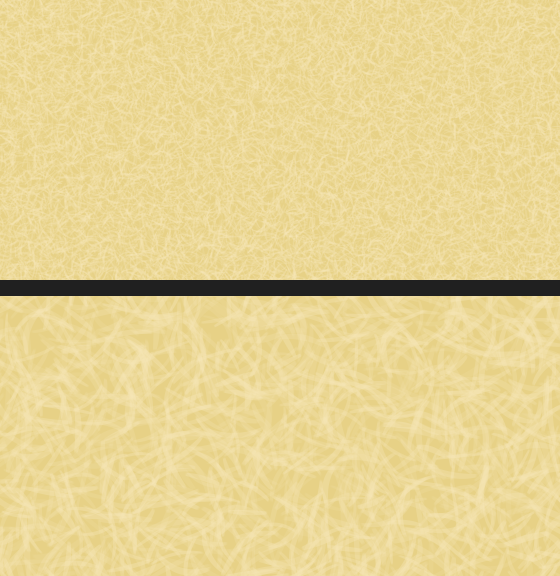
Top, the full canvas; bottom, a detail of the centre.
A WebGL 1 fragment shader for this texture:

```glsl
precision highp float;
// Pale straw-coloured fibre mat: short curved strands lie in every direction
// over a darker ground. Each grid cell scatters translucent strands, and
// every overlap lets less of the ground through.

uniform vec2 u_resolution;

const vec3 GROUND_COLOR = vec3(0.905, 0.820, 0.525);
const vec3 FIBRE_COLOR = vec3(0.965, 0.903, 0.720);
const float CELL_ROWS = 23.0;                   // grid cells per canvas height
const int STRANDS_PER_CELL = 12;
const vec2 HALF_LENGTH = vec2(0.42, 0.85);      // min and max, in cells
const vec2 HALF_WIDTH = vec2(0.042, 0.092);     // min and max, in cells
const vec2 OPACITY = vec2(0.12, 0.40);          // min and max
const float MAX_BEND = 0.5;
const float PI = 3.14159;

// Four random values from a cell and a strand number
vec4 hash4(vec3 p) {
  vec4 h = fract(p.xyzx * vec4(0.1031, 0.1030, 0.0973, 0.1099));
  h += dot(h, h.wzxy + 33.33);
  return fract((h.xxyz + h.yzzw) * h.zywx);
}

// Coverage of one bent strand centred on the origin, tapering at its ends
float strand(vec2 p, float angle, float bend, float halfLength, float halfWidth, float pixel) {
  float c = cos(angle);
  float s = sin(angle);
  vec2 q = vec2(c * p.x + s * p.y, c * p.y - s * p.x);
  float slope = 2.0 * bend * q.x;
  float across = abs(q.y - bend * q.x * q.x) / sqrt(1.0 + slope * slope);
  float along = abs(q.x) / halfLength;
  float width = halfWidth * (1.0 - 0.5 * along * along);
  float side = clamp((width - across) / pixel + 0.5, 0.0, 1.0);
  float tip = 1.0 - smoothstep(0.85, 1.0, along);
  return side * tip;
}

// Share of the ground still visible through all nearby strands
float groundVisibility(vec2 p, float pixel) {
  vec2 home = floor(p);
  float visible = 1.0;
  for (int y = -1; y <= 1; y++) {
    for (int x = -1; x <= 1; x++) {
      vec2 cell = home + vec2(float(x), float(y));
      for (int k = 0; k < STRANDS_PER_CELL; k++) {
        vec3 id = vec3(cell + 17.0, float(k) * 3.7 + 5.0);
        vec4 place = hash4(id);
        vec4 form = hash4(id + vec3(71.3, 39.7, 113.1));
        float cover = strand(p - cell - place.xy, place.z * PI,
                             (form.x * 2.0 - 1.0) * MAX_BEND,
                             mix(HALF_LENGTH.x, HALF_LENGTH.y, form.y),
                             mix(HALF_WIDTH.x, HALF_WIDTH.y, form.z), pixel);
        visible *= 1.0 - cover * mix(OPACITY.x, OPACITY.y, form.w);
      }
    }
  }
  return visible;
}

void main() {
  float pixel = CELL_ROWS / u_resolution.y;
  float visible = groundVisibility(gl_FragCoord.xy * pixel, pixel);
  gl_FragColor = vec4(mix(FIBRE_COLOR, GROUND_COLOR, visible), 1.0);
}
```
